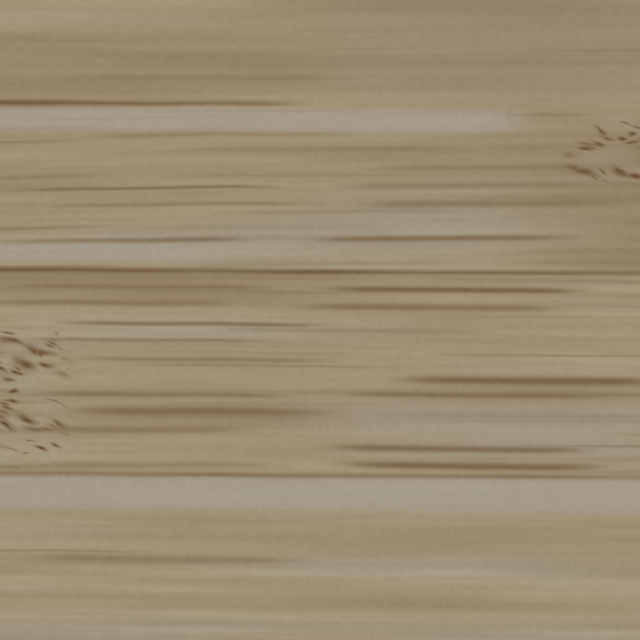
Write a three.js fragment shader that draws this texture.

```glsl
// Four horizontal bamboo strips with fine grain, dark fibre streaks and two knot patches.
varying vec2 vUv;

#define SEAMS vec3(0.260, 0.579, 0.841)
#define SEAM_SLOPE 0.007
#define SEAM_WIDTH 0.0042
#define STREAK_AMOUNT vec4(0.06, 0.60, 0.42, 0.10)
#define STREAK_ROWS 36.0
#define GRAIN_DEPTH 0.062
#define TAN vec3(0.630, 0.570, 0.458)
#define PALE vec3(0.650, 0.612, 0.560)
#define SHADE vec3(0.545, 0.472, 0.360)
#define FIBRE vec3(0.400, 0.305, 0.190)
#define KNOT vec3(0.350, 0.235, 0.125)

float hash(vec2 p) {
  p = fract(p * vec2(0.1031, 0.1130));
  p += dot(p, p.yx + 33.33);
  return fract((p.x + p.y) * p.x * 17.3);
}

float noise(vec2 p) {
  vec2 i = floor(p), f = fract(p);
  f = f * f * (3.0 - 2.0 * f);
  return mix(mix(hash(i), hash(i + vec2(1.0, 0.0)), f.x),
             mix(hash(i + vec2(0.0, 1.0)), hash(i + 1.0), f.x), f.y);
}

// Soft-edged band between two values
float band(float v, float low, float high, float soft) {
  return smoothstep(low - soft, low + soft, v) * (1.0 - smoothstep(high - soft, high + soft, v));
}

// Tapered fibres, at most one in each long cell
float streaks(vec2 p, float rows, float amount, float seed) {
  float row = floor(p.y * rows);
  float along = p.x * 2.0 + 0.4 * (hash(vec2(row, seed)) - 0.5);
  vec2 cell = vec2(floor(along), row + seed * 61.0);
  float present = step(hash(cell + 3.7), amount);
  float width = mix(0.11, 0.24, hash(cell + 9.1));
  float across = (fract(p.y * rows) - mix(0.4, 0.6, hash(cell + 5.3))) / width;
  float taper = band(fract(along), 0.14, 0.88, 0.12);
  return present * exp(-across * across) * taper * mix(0.35, 1.0, hash(cell + 1.9));
}

// Short slanted flecks of mixed size that thin out with the mask
float flecks(vec2 p, float mask) {
  float dark = 0.0;
  p += 0.014 * (vec2(noise(p * 45.0), noise(p * 38.0 + 7.0)) - 0.5);
  for (int i = 0; i < 4; i++) {
    float seed = float(i) * 19.0 + 4.0;
    float scale = 0.7 + 0.22 * float(i);
    vec2 q = vec2(p.x * 22.0, (p.y + p.x * 0.28) * 58.0) * scale + seed * 0.37;
    q.x += hash(vec2(floor(q.y), seed)) * 5.0;
    vec2 cell = floor(q);
    vec2 jitter = vec2(hash(cell + seed), hash(cell + seed + 8.0));
    vec2 size = vec2(0.14, 0.12) + vec2(0.16, 0.12) * jitter.yx;
    vec2 d = (fract(q) - mix(vec2(0.38), vec2(0.62), jitter)) / size;
    float shown = step(hash(cell + seed + 2.0), 0.36) * mix(0.4, 1.0, jitter.x);
    dark = max(dark, exp(-dot(d, d)) * shown);
  }
  return dark * smoothstep(0.0, 0.6, mask);
}

vec3 stripColor(vec2 p, float id, float amount) {
  // Fibres bend gently along the strip
  p.y += 0.006 * (noise(vec2(p.x * 2.5, p.y * 5.0 + id * 13.0)) - 0.5);
  p.y -= 0.012 * p.x * step(1.5, id);
  vec2 q = p + vec2(id * 6.0, id * 3.1);

  // Broad tone, then two scales of grain
  float tone = 0.6 * noise(q * vec2(1.6, 17.0)) + 0.4 * noise(q * vec2(2.2, 34.0) + 9.0);
  vec3 color = mix(TAN, SHADE, smoothstep(0.48, 0.90, tone) * 0.60);
  color = mix(color, PALE, (1.0 - smoothstep(0.12, 0.50, tone)) * 0.55);
  float grain = 0.65 * noise(q * vec2(3.0, 75.0)) + 0.35 * noise(q * vec2(7.0, 180.0));
  color *= 1.0 + GRAIN_DEPTH * (2.0 * grain - 1.0) * vec3(0.9, 1.0, 1.2);

  // Separate streaks, heavy and light
  float dark = streaks(q, STREAK_ROWS, amount, id + 1.0) * mix(0.35, 0.90, amount);
  dark = max(dark, 0.25 * streaks(q + 0.31, STREAK_ROWS * 1.4, amount + 0.10, id + 6.0));
  return mix(color, FIBRE, dark);
}

void main() {
  vec2 p = vec2(vUv.x, vUv.y + SEAM_SLOPE * vUv.x);
  p.y += 0.0018 * (noise(vec2(p.x * 9.0, 2.0)) - 0.5);
  vec3 seams = SEAMS;
  vec4 amounts = STREAK_AMOUNT;

  // Stack the strips from bottom to top
  vec3 color = stripColor(p, 0.0, amounts[0]);
  for (int i = 0; i < 3; i++) {
    float above = smoothstep(seams[i] - 0.0015, seams[i] + 0.0015, p.y);
    color = mix(color, stripColor(p, float(i) + 1.0, amounts[i + 1]), above);
  }

  // Pale rind bands beside the seams and a faint one through the dark strip
  float rind = band(p.y, 0.205, 0.258, 0.012) * step(p.y, seams.x);
  rind += band(p.y, 0.798, 0.832, 0.009) * (1.0 - smoothstep(0.76, 0.86, p.x));
  rind += band(p.y, 0.592, 0.622, 0.010) * (1.0 - smoothstep(0.15, 0.60, p.x));
  rind += 0.6 * band(p.y, 0.325, 0.378, 0.014) * smoothstep(0.35, 0.65, p.x);
  color = mix(color, PALE, clamp(rind, 0.0, 1.0) * 0.85);

  // Warm staining and a greyer upper right corner
  float stain = smoothstep(0.70, 1.0, p.x) * band(p.y, 0.585, 0.80, 0.03);
  stain += (1.0 - smoothstep(0.15, 0.65, p.x)) * band(p.y, 0.535, 0.579, 0.014);
  stain += 0.7 * (1.0 - smoothstep(0.2, 0.6, p.x)) * band(p.y, 0.845, 0.875, 0.012);
  color = mix(color, SHADE, stain * 0.50);
  color = mix(color, vec3(0.58, 0.52, 0.44), 0.55 * smoothstep(0.3, 0.9, p.x) * smoothstep(0.84, 0.87, p.y));

  // Knot patches at the left and right borders
  float knotLeft = (1.0 - smoothstep(0.03, 0.14, p.x)) * band(p.y, 0.275, 0.480, 0.014);
  float knotRight = smoothstep(0.85, 0.97, p.x) * band(p.y, 0.725, 0.825, 0.014);
  float knot = max(knotLeft, knotRight);
  color = mix(color, PALE, 0.5 * knot * noise(p * vec2(24.0, 50.0)));
  color = mix(color, KNOT, 0.85 * flecks(p, knot));

  // Dark glue lines; the top one fades towards the right
  vec3 strength = vec3(0.65, 0.90, 0.75 * (1.0 - smoothstep(0.38, 0.50, p.x)));
  for (int i = 0; i < 3; i++) {
    float d = (p.y - seams[i]) / SEAM_WIDTH;
    float wear = mix(0.45, 1.0, noise(vec2(p.x * 6.0, float(i) * 11.0)));
    color = mix(color, FIBRE, exp(-d * d) * strength[i] * wear);
  }

  // Fine surface mottling
  color += 0.016 * (noise(vUv * 170.0) - 0.5);
  gl_FragColor = vec4(color, 1.0);
}
```
